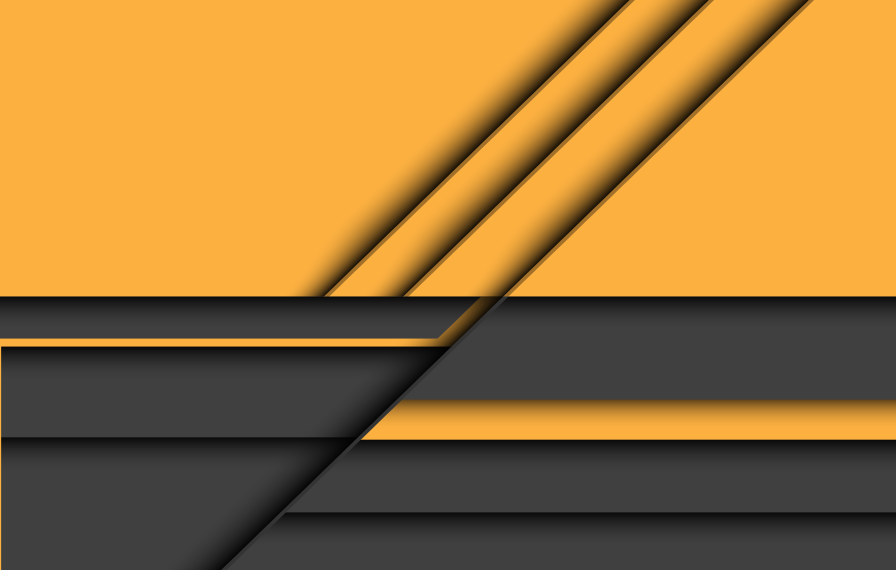
This background is drawn by a WebGL 1 fragment shader. Its source:

```glsl
precision highp float;

uniform vec2 u_resolution;

// Colours
const vec3 AMBER = vec3(0.988, 0.690, 0.251);
const vec3 CHARCOAL = vec3(0.251);
const vec3 AMBER_RIM = vec3(0.64, 0.44, 0.16);
const vec3 CHARCOAL_RIM = vec3(0.205);

// Layout, in canvas heights
const float HORIZON = 0.480;
const float SLOPE = 1.031;                             // horizontal run per unit of rise
const vec3 DIAGONALS = vec3(0.0735, 0.2125, 0.388);    // x of each diagonal at the bottom
const float RIM_WIDTH = 0.0065;
const float TRIM_TOP = 0.406;
const float TRIM_WIDTH = 0.027;
const float SLIVER_WIDTH = 0.002;
const vec2 LEFT_TOPS = vec2(0.392, 0.2327);
const vec3 RIGHT_TOPS = vec3(0.299, 0.2286, 0.101);

// Shadows
const float PANEL_REACH = 0.063;
const float PANEL_SHADOW = 0.87;
const float BAR_REACH = 0.055;
const float BAR_SHADOW = 0.62;
const float DIAGONAL_REACH = 0.076;
const float DIAGONAL_END_REACH = 0.052;
const float DIAGONAL_SHADOW = 0.92;

// Antialiased coverage of the side where the distance is positive
float cover(float dist) {
    return clamp(dist * u_resolution.y + 0.5, 0.0, 1.0);
}

// Brightness at a given depth behind a shadow-casting edge
float shade(float depth, float reach, float strength) {
    float t = clamp(1.0 - depth / reach, 0.0, 1.0);
    return 1.0 - strength * t * t;
}

// Signed distance to a diagonal, positive on its right
float diagonal(vec2 p, float base) {
    return (p.x - base - SLOPE * p.y) / sqrt(1.0 + SLOPE * SLOPE);
}

// Sheet filling everything below its top edge, shaded by the sheet above
vec3 sheet(vec3 behind, vec3 color, float depth, float reach, float strength) {
    return mix(behind, color * shade(depth, reach, strength), cover(depth));
}

vec3 darkSheet(vec3 behind, float depth) {
    return sheet(behind, CHARCOAL, depth, PANEL_REACH, PANEL_SHADOW);
}

// Right sheet with a thin rim, casting a shadow on the left one
vec3 overlap(vec3 left, vec3 right, vec3 rim, float dist, float reach) {
    vec3 top = mix(rim, right, cover(dist - RIM_WIDTH));
    return mix(left * shade(-dist, reach, DIAGONAL_SHADOW), top, cover(dist));
}

// Amber field with three stepped diagonals
vec3 upperField(vec2 p) {
    float reach = mix(DIAGONAL_END_REACH, DIAGONAL_REACH,
                      smoothstep(0.0, 0.14, p.y - HORIZON));
    vec3 color = AMBER;
    for (int i = 0; i < 3; i++) {
        color = overlap(color, AMBER, AMBER_RIM, diagonal(p, DIAGONALS[i]), reach);
    }
    return color;
}

// Charcoal panels with an amber trim and an amber bar
vec3 lowerField(vec2 p) {
    float dist = diagonal(p, DIAGONALS.z);
    float depth = HORIZON - p.y;

    // Left panels, right bar and panels
    vec3 left = AMBER * shade(depth, PANEL_REACH, BAR_SHADOW);
    left = darkSheet(left, LEFT_TOPS.x - p.y);
    left = darkSheet(left, LEFT_TOPS.y - p.y);
    left = mix(left, AMBER, cover(SLIVER_WIDTH - p.x));

    vec3 right = darkSheet(CHARCOAL, depth);
    right = sheet(right, AMBER, RIGHT_TOPS.x - p.y, BAR_REACH, BAR_SHADOW);
    right = darkSheet(right, RIGHT_TOPS.y - p.y);
    right = darkSheet(right, RIGHT_TOPS.z - p.y);

    vec3 color = overlap(left, right, CHARCOAL_RIM, dist, DIAGONAL_REACH);

    // Raised panel bounded by the trim
    float raised = cover(p.y - TRIM_TOP) * cover(-dist - TRIM_WIDTH);
    return mix(color, darkSheet(CHARCOAL, depth), raised);
}

void main() {
    vec2 p = gl_FragCoord.xy / u_resolution.y;
    vec3 color = mix(lowerField(p), upperField(p), cover(p.y - HORIZON));
    gl_FragColor = vec4(color, 1.0);
}
```
